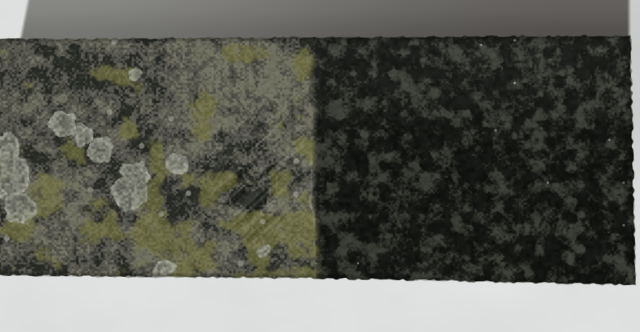
This texture is drawn by a WebGL 2 fragment shader. Its source:

```glsl
#version 300 es
precision highp float;
// A stone slab on white paper: weathered lichen-spotted left half, polished dark right half.
uniform vec2 u_resolution;
out vec4 outColor;

// Colours
const vec3 PAPER = vec3(0.87, 0.88, 0.875);
const vec3 SHADE_LEFT = vec3(0.50, 0.50, 0.49);
const vec3 SHADE_RIGHT = vec3(0.36, 0.35, 0.34);
const vec3 STONE_DARK = vec3(0.17, 0.18, 0.16);
const vec3 STONE_MID = vec3(0.33, 0.33, 0.30);
const vec3 STONE_LIGHT = vec3(0.43, 0.43, 0.37);
const vec3 MOSS = vec3(0.44, 0.44, 0.26);
const vec3 LICHEN = vec3(0.58, 0.59, 0.54);
const vec3 POLISH_DARK = vec3(0.075, 0.082, 0.07);
const vec3 POLISH_FLECK = vec3(0.23, 0.24, 0.21);

// Layout, with the canvas height as one unit
const float GRAIN = 150.0;
const float SEAM_X = 0.945;
const vec2 SCRATCH_CENTER = vec2(0.80, 0.45);
const vec2 SCRATCH_DIR = vec2(0.74, 0.673);
const int LICHENS = 13;
// Lichen centre and radius
const vec3 LICHEN_SPOTS[LICHENS] = vec3[](
  vec3(0.19, 0.63, 0.042), vec3(0.25, 0.59, 0.033), vec3(0.305, 0.55, 0.038),
  vec3(0.01, 0.55, 0.050), vec3(0.03, 0.47, 0.063), vec3(0.06, 0.37, 0.050),
  vec3(0.40, 0.47, 0.043), vec3(0.39, 0.42, 0.052), vec3(0.535, 0.505, 0.032),
  vec3(0.49, 0.187, 0.032), vec3(0.793, 0.245, 0.017), vec3(0.41, 0.775, 0.020),
  vec3(1.145, 0.187, 0.015));

float hash(vec2 p) {
  return fract(sin(dot(p, vec2(127.1, 311.7))) * 43758.5453);
}

float noise(vec2 p) {
  vec2 i = floor(p), f = fract(p);
  f = f * f * (3.0 - 2.0 * f);
  return mix(mix(hash(i), hash(i + vec2(1, 0)), f.x),
             mix(hash(i + vec2(0, 1)), hash(i + vec2(1, 1)), f.x), f.y);
}

float fbm(vec2 p) {
  float sum = 0.0, amp = 0.53;
  for (int i = 0; i < 4; i++) {
    sum += amp * noise(p);
    p = mat2(1.6, 1.2, -1.2, 1.6) * p + 7.3;
    amp *= 0.5;
  }
  return sum;
}

// Soft elliptical spot, 1 at its centre
float glow(vec2 p, vec2 center, vec2 size) {
  vec2 d = (p - center) / size;
  return exp(-dot(d, d));
}

// Paper with the shadow cast behind the slab
vec3 background(vec2 p, float px) {
  vec3 paper = PAPER + 0.04 * (fbm(p * vec2(4.0, 7.0)) - 0.5);
  paper -= 0.09 * smoothstep(0.25, 0.75, p.y) * step(1.8, p.x);
  float left = 0.062 + 0.20 * (p.y - 0.88);
  float inside = smoothstep(-0.008, 0.008, p.x - left) * smoothstep(0.008, -0.008, p.x - 1.895);
  inside *= smoothstep(0.84, 0.86, p.y);
  vec3 shade = mix(SHADE_LEFT, SHADE_RIGHT, smoothstep(0.1, 1.7, p.x));
  shade += 0.07 * smoothstep(0.88, 1.0, p.y) - 0.04;
  return mix(paper, shade, inside);
}

// Polished half: black ground with small angular flecks
vec3 polished(vec2 p) {
  float clumps = fbm(p * 32.0), fine = noise(p * GRAIN);
  vec3 c = mix(POLISH_DARK, POLISH_FLECK, smoothstep(0.38, 0.76, clumps + 0.24 * (fine - 0.5)));
  c += 0.05 * (noise(p * 78.0) - 0.5);
  c += 0.035 * smoothstep(0.5, 0.85, p.y);
  vec2 cell = floor(p * 70.0);
  float speck = step(0.996, hash(cell + 3.0)) * smoothstep(0.4, 0.1, length(fract(p * 70.0) - 0.5));
  return max(c + 0.3 * speck, 0.02);
}

// Weathered half: mottled stone, moss, scratches and lichen
vec3 weathered(vec2 p) {
  float broad = fbm(p * 9.0), mottle = fbm(p * 27.0 + 4.0), fine = noise(p * GRAIN);
  float tone = 0.55 * broad + 0.60 * mottle + 0.24 * (fine - 0.5);
  tone += 0.07 * glow(p, vec2(0.72, 0.76), vec2(0.3, 0.2));
  tone -= 0.12 * glow(p, vec2(0.25, 0.78), vec2(0.2, 0.11));
  tone -= 0.16 * glow(p, vec2(0.74, 0.41), vec2(0.09, 0.10));
  tone -= 0.12 * glow(p, vec2(0.22, 0.19), vec2(0.3, 0.05));
  vec3 c = mix(STONE_DARK, STONE_MID, smoothstep(0.36, 0.58, tone));
  c = mix(c, STONE_LIGHT, smoothstep(0.56, 0.78, tone));
  float mossy = 0.17 * glow(p, vec2(0.85, 0.29), vec2(0.14, 0.13)) + 0.08 * smoothstep(0.7, 0.25, p.y);
  c = mix(c, MOSS, 0.75 * smoothstep(0.54, 0.68, fbm(p * 13.0 + 20.0) + mossy));

  // Scratches run up to the right
  vec2 q = vec2(dot(p, SCRATCH_DIR), dot(p, vec2(-SCRATCH_DIR.y, SCRATCH_DIR.x)));
  float lines = noise(q * vec2(5.0, 125.0)) - 0.48;
  c += 0.20 * lines * glow(p, SCRATCH_CENTER, vec2(0.16, 0.2));

  // Large lichens with ragged, paler rims
  float edge = 1.0;
  vec2 w = p + 0.035 * (vec2(fbm(p * 30.0), fbm(p * 30.0 + 9.0)) - 0.5);
  for (int i = 0; i < LICHENS; i++)
    edge = min(edge, length(w - LICHEN_SPOTS[i].xy) - LICHEN_SPOTS[i].z);
  float cover = smoothstep(0.004, -0.004, edge);
  float rim = smoothstep(0.012, 0.0, abs(edge + 0.006));
  vec3 crust = LICHEN * (0.62 + 0.45 * noise(p * 115.0) + 0.16 * rim);
  c = mix(c, crust, cover * 0.85);

  // Scattered small lichen dots
  vec2 cell = floor(p * 13.0);
  vec2 spot = 0.25 + 0.5 * vec2(hash(cell), hash(cell + 17.0));
  float dotMask = smoothstep(0.15, 0.07, length(fract(p * 13.0) - spot)) * step(0.89, hash(cell + 41.0));
  return mix(c, LICHEN, 0.7 * dotMask) + 0.07 * (fine - 0.5);
}

void main() {
  vec2 p = gl_FragCoord.xy / u_resolution.y;
  float px = 1.2 / u_resolution.y;
  float rough = 0.007 * (noise(p * 75.0) - 0.5);

  // Seam between the finishes, with a pale chipped line low down
  float seam = SEAM_X + 0.018 * (0.6 - p.y) + 0.014 * (noise(vec2(p.y * 18.0, 2.0)) - 0.5);
  vec3 stone = mix(weathered(p), polished(p), smoothstep(-0.012, 0.018, p.x - seam));
  float chip = smoothstep(0.006, 0.0, abs(p.x - seam + 0.006)) * smoothstep(0.62, 0.4, p.y);
  stone += 0.16 * chip * noise(p * 45.0);

  // Slab outline
  float top = 0.882 + 0.0055 * p.x;
  float bottom = 0.170 - 0.008 * p.x - 0.013 * max(p.x - 0.95, 0.0);
  float right = 1.915 - 0.022 * (p.y - 0.13);
  float d = max(max(p.y - top, bottom - p.y), p.x - right) + rough;
  stone *= mix(0.72, 1.0, smoothstep(0.0, 0.016, -d));
  vec3 color = mix(background(p, px), stone, smoothstep(px, -px, d));
  outColor = vec4(clamp(color, 0.0, 1.0), 1.0);
}
```
